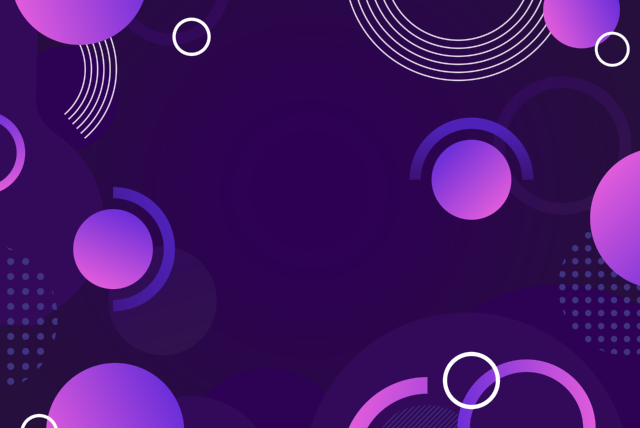
Reproduce this background procedurally as a Shadertoy shader.

```glsl
const vec3 CENTRE = vec3(0.18, 0.0, 0.33);
const vec3 EDGE = vec3(0.15, 0.055, 0.24);
const vec3 HILL = vec3(0.195, 0.04, 0.35);
const vec3 SHADE = vec3(0.175, 0.005, 0.325);
const vec3 MIST = vec3(0.19, 0.07, 0.30);
const vec3 PINK = vec3(0.88, 0.36, 0.86);
const vec3 VIOLET = vec3(0.42, 0.18, 0.85);
const vec3 INDIGO = vec3(0.31, 0.13, 0.72);
const vec3 DUSK = vec3(0.23, 0.07, 0.45);
const vec3 DOTS = vec3(0.25, 0.20, 0.51);
const vec3 LINES = vec3(0.87, 0.84, 0.89);
const vec3 WHITE = vec3(1.0);
const float LINE_COUNT = 6.0;
const float LINE_HALF = 0.0018;

float softness;  // one edge width in canvas heights

float cover(float d) { return clamp(0.5 - d / softness, 0.0, 1.0); }

void paint(inout vec3 col, vec3 ink, float d) { col = mix(col, ink, cover(d)); }

float disk(vec2 p, vec2 c, float r) { return length(p - c) - r; }

float ring(vec2 p, vec2 c, float r, float halfWidth) {
    return abs(length(p - c) - r) - halfWidth;
}

float smoothUnion(float a, float b, float k) {
    float h = max(k - abs(a - b), 0.0) / k;
    return min(a, b) - h * h * k * 0.25;
}

// Blend from a to b across radius r, along direction dir
vec3 ramp(vec2 d, vec2 dir, float r, vec3 a, vec3 b) {
    return mix(a, b, clamp(0.5 + 0.5 * dot(d, normalize(dir)) / r, 0.0, 1.0));
}

void ball(inout vec3 col, vec2 p, vec2 c, float r, vec2 pinkSide) {
    paint(col, ramp(p - c, pinkSide, r, VIOLET, PINK), disk(p, c, r));
}

// Evenly spaced concentric lines
float arcs(vec2 p, vec2 c, float inner, float gap) {
    float r = length(p - c) - inner;
    float k = clamp(round(r / gap), 0.0, LINE_COUNT - 1.0);
    return abs(r - k * gap) - LINE_HALF;
}

// Dot grid clipped by a circle
float dotGrid(vec2 p, vec2 start, float gap, float r, vec2 c, float clipRadius) {
    vec2 cell = mod(p - start + 0.5 * gap, gap) - 0.5 * gap;
    return max(length(cell) - r, disk(p, c, clipRadius));
}

void mainImage(out vec4 fragColor, in vec2 fragCoord) {
    vec2 p = fragCoord / iResolution.xy * vec2(1.5, 1.0);
    softness = 1.2 / iResolution.y;

    // Radial backdrop
    float glow = length(p - vec2(0.727, 0.555));
    vec3 col = mix(CENTRE, EDGE, smoothstep(0.05, 0.85, glow));

    // Wavy blobs on the left
    paint(col, SHADE, disk(p, vec2(0.155, 0.77), 0.122));
    float leftBlob = smoothUnion(disk(p, vec2(0.0, 0.482), 0.243), p.x - 0.085 - 0.025 * (p.y - 0.8), 0.06);
    leftBlob = max(leftBlob, 0.24 - p.y);
    paint(col, HILL, leftBlob);

    // Hills along the bottom
    paint(col, SHADE, disk(p, vec2(0.625, -0.055), 0.195));
    paint(col, SHADE, disk(p, vec2(1.31, -0.055), 0.39));
    float hills = smoothUnion(disk(p, vec2(1.094, -0.113), 0.383), disk(p, vec2(0.449, -0.121), 0.195), 0.13);
    paint(col, HILL, hills);

    // Faint rings and disk
    vec2 c = vec2(1.318, 0.66);
    paint(col, ramp(p - c, vec2(1.0, -0.5), 0.16, HILL, MIST), ring(p, c, 0.148, 0.0137));
    paint(col, HILL, ring(p, vec2(0.4, 1.033), 0.125, 0.0137));
    c = vec2(0.381, 0.297);
    paint(col, ramp(p - c, vec2(0.3, -1.0), 0.127, HILL, MIST), disk(p, c, 0.127));

    // Dots and diagonal hatching
    paint(col, DOTS, dotGrid(p, vec2(0.025, 0.424), 0.035, 0.0082, vec2(-0.041, 0.256), 0.176));
    paint(col, DOTS, dotGrid(p, vec2(1.318, 0.42), 0.0303, 0.0075, vec2(1.469, 0.33), 0.16));
    float hatch = abs(mod((p.x - p.y) * 0.707, 0.0085) - 0.00425) - 0.0011;
    float oval = (length((p - vec2(1.0, -0.035)) / vec2(0.113, 0.088)) - 1.0) * 0.088;
    paint(col, DOTS, max(hatch, oval));

    // Concentric line arcs
    paint(col, LINES, arcs(p, vec2(1.074, 1.078), 0.172, 0.01875));
    c = vec2(0.061, 0.838);
    float cut = max(-dot(p - c, vec2(0.76, 0.65)), 0.117 - p.x);
    paint(col, LINES, max(arcs(p, c, 0.1387, 0.0146), cut));

    // Half arcs with their balls
    c = vec2(1.105, 0.58);
    paint(col, mix(DUSK, INDIGO, clamp((p.y - c.y) / 0.12, 0.0, 1.0)), max(ring(p, c, 0.132, 0.0132), c.y - p.y));
    ball(col, p, c, 0.0935, vec2(0.7, -0.7));
    c = vec2(0.265, 0.418);
    paint(col, ramp(p - c, vec2(1.0, 0.4), 0.14, DUSK, INDIGO), max(ring(p, c, 0.132, 0.0132), c.x - p.x));
    ball(col, p, c, 0.0935, vec2(-0.4, -0.9));

    // Balls cut by the border
    ball(col, p, vec2(0.186, 1.056), 0.161, vec2(-0.9, -0.3));
    ball(col, p, vec2(1.363, 0.977), 0.09, vec2(-0.9, -0.4));
    ball(col, p, vec2(0.27, -0.01), 0.162, vec2(-0.8, -0.4));
    ball(col, p, vec2(1.548, 0.49), 0.165, vec2(-0.7, 0.7));

    // Bright gradient rings
    c = vec2(-0.039, 0.643);
    paint(col, ramp(p - c, vec2(0.2, -1.0), 0.098, VIOLET, PINK), ring(p, c, 0.088, 0.01));
    c = vec2(1.002, -0.084);
    paint(col, ramp(p - c, vec2(-1.0, 0.3), 0.2, VIOLET, PINK), max(ring(p, c, 0.1836, 0.0195), p.x - c.x));
    c = vec2(1.234, -0.002);
    paint(col, ramp(p - c, vec2(1.0, 0.1), 0.162, VIOLET, PINK), ring(p, c, 0.1475, 0.0147));

    // White rings
    paint(col, WHITE, ring(p, vec2(0.449, 0.914), 0.041, 0.0039));
    paint(col, WHITE, ring(p, vec2(1.435, 0.885), 0.0375, 0.0034));
    paint(col, WHITE, ring(p, vec2(1.105, 0.111), 0.062, 0.005));
    paint(col, WHITE, ring(p, vec2(0.092, -0.012), 0.041, 0.0039));

    fragColor = vec4(col, 1.0);
}
```
